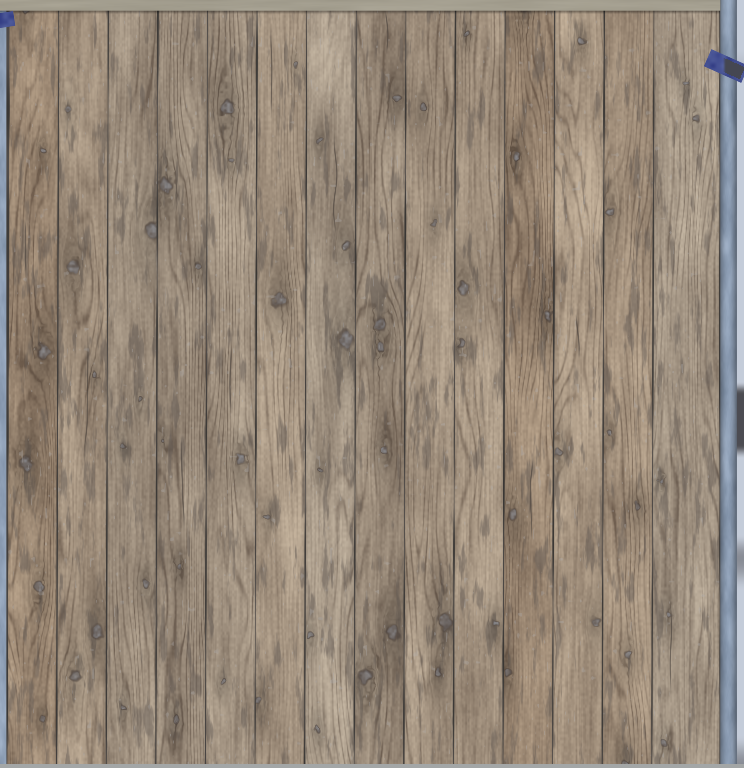
This texture is drawn by a Shadertoy shader. Its source:

```glsl
// Fourteen weathered vertical timber planks with knots, held in a metal frame.

float hash(vec2 p) {
    vec3 q = fract(vec3(p.xyx) * 0.1031);
    q += dot(q, q.yzx + 33.33);
    return fract((q.x + q.y) * q.z);
}

float noise(vec2 p) {
    vec2 i = floor(p), f = fract(p);
    f = f * f * (3.0 - 2.0 * f);
    return mix(mix(hash(i), hash(i + vec2(1, 0)), f.x),
               mix(hash(i + vec2(0, 1)), hash(i + vec2(1, 1)), f.x), f.y);
}

float fbm(vec2 p) {
    float sum = 0.0, amp = 0.53;
    for (int i = 0; i < 4; i++) {
        sum += amp * noise(p);
        p = p * 2.03 + 17.3;
        amp *= 0.5;
    }
    return sum;
}

float box(vec2 p, vec2 halfSize, float angle) {
    float c = cos(angle), s = sin(angle);
    vec2 d = abs(mat2(c, -s, s, c) * p) - halfSize;
    return length(max(d, 0.0)) + min(max(d.x, d.y), 0.0);
}

// Wood of one plank; p.x runs from its left edge, in canvas heights
vec3 wood(vec2 p, float id, float tone) {
    vec2 seed = vec2(id * 13.7, id * 5.1);
    float stream = p.x, ring = 0.0, core = 0.0, halo = 0.0;

    // Knots push the grain aside like a flow around a cylinder
    for (int i = 0; i < 7; i++) {
        vec2 key = vec2(id + 3.0, float(i) + 11.0);
        if (hash(key + 40.0) < 0.3) continue;
        float size = mix(0.004, 0.0125, pow(hash(key + 7.0), 2.5));
        vec2 d = p - vec2(mix(0.004, 0.06, hash(key)), (float(i) + hash(key + 23.0)) / 7.0);
        d += 0.006 * (vec2(noise(p * 170.0 + seed), noise(p * 150.0 - seed)) - 0.5);
        float r = length(d * vec2(1.0, 0.85));
        float flow = dot(d * vec2(1.0, 0.38), d * vec2(1.0, 0.38));
        stream -= d.x * size * size * 1.6 / max(flow, size * size * 1.6);
        core = max(core, 1.0 - smoothstep(size * 0.6, size * 0.8, r));
        ring = max(ring, smoothstep(size * 0.35, size * 0.75, r)
                         * (1.0 - smoothstep(size * 0.75, size * 1.1, r)) * mix(0.3, 0.9, noise(p * 120.0)));
        halo = max(halo, exp(-flow / (size * size * 5.0)));
    }

    // Growth rings with long arches, strong in some zones and worn off in others
    float phase = stream * 95.0 + 7.5 * noise(vec2(p.x * 26.0, p.y * 3.0) + seed)
                + 1.3 * noise(vec2(p.x * 80.0, p.y * 13.0) + seed);
    float worn = smoothstep(0.3, 0.7, noise(vec2(p.x * 32.0, p.y * 5.0) + seed + 30.0));
    float late = pow(0.5 + 0.5 * sin(6.2832 * phase), mix(2.0, 5.0, worn));
    late *= mix(0.3, 1.1, worn) * mix(0.4, 1.2, noise(vec2(p.x * 250.0, p.y * 40.0) - seed));
    float fibre = noise(vec2(stream * 520.0, p.y * 17.0) + seed);
    float blotch = fbm(vec2(p.x * 28.0, p.y * 8.0) + seed);
    float streak = smoothstep(0.58, 0.76, fbm(vec2(p.x * 120.0, p.y * 22.0) - seed));
    float grit = noise(p * vec2(400.0, 260.0) + seed);

    float light = 0.56 + 0.15 * tone + 0.75 * (blotch - 0.5) + 0.24 * (fibre - 0.5)
                + 0.17 * (grit - 0.5) - 0.42 * (late - 0.22);
    vec3 col = mix(vec3(0.43, 0.375, 0.325), vec3(0.75, 0.695, 0.62), clamp(light, 0.0, 1.0));
    col *= mix(vec3(1.01), vec3(1.03, 0.985, 0.94), hash(seed + 2.0));
    col = mix(col, vec3(0.39, 0.355, 0.33), 0.5 * streak);
    col *= 1.0 - 0.16 * halo;

    // Broken brown knot rim around a silvery centre
    vec3 silver = mix(vec3(0.38, 0.35, 0.34), vec3(0.56, 0.57, 0.6), noise(p * 260.0 + seed));
    col = mix(col, silver, 0.75 * core);
    col = mix(col, vec3(0.29, 0.25, 0.23), 0.75 * ring);

    // One drying crack and a few pale scuffs
    float crackX = 0.033 + 0.03 * (hash(seed + 9.0) - 0.5) + 0.005 * (noise(vec2(p.y * 22.0, id)) - 0.5);
    float crackY = abs(p.y - hash(seed + 4.0)) / mix(0.03, 0.12, hash(seed + 6.0));
    float crack = (1.0 - smoothstep(0.0002, 0.0014, abs(p.x - crackX))) * (1.0 - smoothstep(0.5, 1.0, crackY));
    col = mix(col, vec3(0.28, 0.25, 0.23), 0.6 * crack * step(0.4, hash(seed + 8.0)));
    float scuff = smoothstep(0.88, 0.97, noise(p * vec2(260.0, 110.0) + seed + 50.0));
    return mix(col, vec3(0.7, 0.7, 0.71), 0.3 * scuff);
}

void mainImage(out vec4 fragColor, in vec2 fragCoord) {
    vec2 p = fragCoord / iResolution.xy * vec2(0.969, 1.0);
    float px = 1.0 / iResolution.y;

    // Planks: thirteen equal ones and a wider last one
    float tones[14] = float[14](-0.9, 0.0, -0.5, -0.6, 0.0, 0.6, 0.3,
                                -0.9, 0.3, 0.3, -0.7, 0.5, -0.1, 0.6);
    float pitch = 0.0646, left = 0.0105, right = 0.9375;
    float x = p.x - left - 0.0028 * (p.y - 0.5);
    float id = clamp(floor(x / pitch), 0.0, 13.0);
    float local = x - id * pitch;
    vec3 col = wood(vec2(local, p.y), id, tones[int(id)]);

    // Thin dark seams of uneven depth
    float edge = min(local, id > 12.5 ? right - p.x : pitch - local);
    float gap = noise(vec2(p.y * 14.0, floor(x / pitch + 0.5) * 7.0));
    float seam = mix(0.0003, 0.0011, gap);
    col *= 1.0 - 0.14 * exp(-max(edge, 0.0) / 0.002);
    col = mix(mix(vec3(0.33, 0.31, 0.3), vec3(0.22, 0.21, 0.2), gap), col,
              smoothstep(seam - px * 0.5, seam + px * 0.6, edge));

    // Galvanised side posts and the strip of yard beyond
    float zinc = fbm(p * vec2(90.0, 28.0));
    vec3 steel = mix(vec3(0.42, 0.48, 0.56), vec3(0.6, 0.66, 0.74), zinc);
    float across = (p.x - right) / 0.0215;
    vec3 post = steel * (0.72 + 0.38 * sin(3.14 * clamp(across, 0.0, 1.0)));
    col = mix(col, steel * 1.1, 1.0 - smoothstep(left - 0.0015 - px, left - 0.0015, p.x));
    col = mix(col, post, smoothstep(right, right + px, p.x));
    vec3 yard = mix(vec3(0.3, 0.3, 0.32), vec3(0.77, 0.8, 0.85), smoothstep(0.3, 0.55, noise(vec2(3.0, p.y * 11.0))));
    col = mix(col, yard, smoothstep(0.959, 0.959 + px, p.x));

    // Top rail and bottom edge
    vec3 rail = vec3(0.64, 0.62, 0.56) + 0.08 * (fbm(p * vec2(12.0, 160.0)) - 0.5);
    col *= 1.0 - 0.35 * smoothstep(0.981, 0.986, p.y) * step(p.x, right);
    col = mix(col, rail, smoothstep(0.9855, 0.9855 + px, p.y) * (1.0 - smoothstep(right, right + px, p.x)));
    col = mix(col, vec3(0.64, 0.65, 0.65), 1.0 - smoothstep(0.0045, 0.0045 + px, p.y));

    // Blue clamps
    vec2 grip = p - vec2(0.946, 0.914);
    float clampR = box(grip, vec2(0.026, 0.0115), -0.42);
    float clampL = box(p - vec2(0.005, 0.974), vec2(0.013, 0.009), 0.15);
    vec3 blue = mix(vec3(0.2, 0.24, 0.52), vec3(0.33, 0.38, 0.62), noise(p * 140.0));
    vec3 jaw = mix(blue, vec3(0.27, 0.28, 0.32), smoothstep(-0.005, 0.0, grip.x) * step(clampR, -0.003));
    col = mix(col, jaw, 1.0 - smoothstep(0.0, px, clampR));
    col = mix(col, blue, 1.0 - smoothstep(0.0, px, clampL));

    fragColor = vec4(col, 1.0);
}
```
